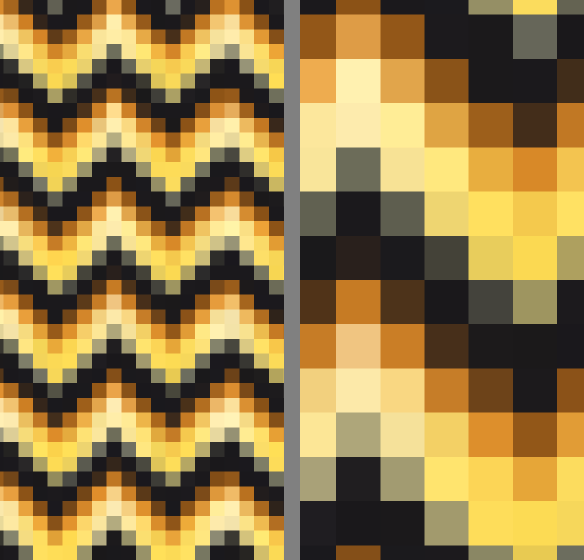
Left: the whole. Right: its middle third, enlarged.
Give the GLSL for this pattern, as a Shadertoy shader.

```glsl
#define ROWS 38.0          // square cells down the canvas
#define WAVE_COLS 7.7      // cells from crest to crest
#define BAND_ROWS 6.5      // cells from band to band
#define ZIGZAG_ROWS 3.5    // height of the zigzag
#define ORIGIN vec2(8.0, 12.0) // cell of a crest, at the start of a band
#define INK vec3(0.105, 0.098, 0.110)
#define BROWN vec3(0.54, 0.32, 0.09)
#define ORANGE vec3(0.86, 0.54, 0.16)
#define CREAM vec3(1.0, 0.93, 0.69)
#define YELLOW vec3(0.99, 0.86, 0.34)
#define OLIVE vec3(0.49, 0.49, 0.40)
#define WEAR 0.09          // tone variation between cells

vec2 gradientAt(vec2 p) {
    float h = fract(sin(dot(p, vec2(127.1, 311.7))) * 43758.5);
    return vec2(cos(6.2832 * h), sin(6.2832 * h));
}

float gradientNoise(vec2 p) {
    vec2 i = floor(p), f = p - i;
    vec2 u = f * f * (3.0 - 2.0 * f);
    vec2 e = vec2(1.0, 0.0);
    float low = mix(dot(gradientAt(i), f),
                    dot(gradientAt(i + e.xy), f - e.xy), u.x);
    float high = mix(dot(gradientAt(i + e.yx), f - e.yx),
                     dot(gradientAt(i + e.xx), f - e.xx), u.x);
    return mix(low, high, u.y);
}

// Colour run down one band; p is in rows, depth is 0 at crests and 1 in troughs
vec3 bandColor(float p, float depth) {
    vec3 light = mix(CREAM, YELLOW, smoothstep(0.0, 0.85, depth));
    vec3 c = mix(BROWN, ORANGE, smoothstep(0.0, 0.8, p));
    c = mix(c, light, smoothstep(0.5, 2.1, p));
    c = mix(c, OLIVE, smoothstep(3.0, 4.0, p));
    c = mix(c, INK, smoothstep(3.8, 4.6, p));
    return mix(c, BROWN, smoothstep(5.8, BAND_ROWS, p));
}

vec3 cellColor(vec2 cell) {
    vec2 q = cell - ORIGIN;
    float depth = 2.0 * abs(fract(q.x / WAVE_COLS + 0.5) - 0.5);
    float tone = gradientNoise(cell * 0.73 + 0.31);
    float tint = gradientNoise(cell * 0.61 + 47.3);
    float p = mod(q.y - depth * ZIGZAG_ROWS + 0.25 * tint, BAND_ROWS);
    vec3 c = bandColor(p, depth);
    return c * (1.0 + WEAR * tone + WEAR * tint * vec3(0.3, 0.1, -1.6));
}

void mainImage(out vec4 fragColor, in vec2 fragCoord) {
    // Average four samples to soften the cell edges
    vec3 sum = vec3(0.0);
    for (int i = 0; i < 4; i++) {
        vec2 offset = vec2(i % 2, i / 2) * 0.5 - 0.25;
        vec2 p = (fragCoord + offset) / iResolution.y;
        vec2 grid = vec2(p.x, 1.0 - p.y) * ROWS + vec2(0.76, 0.0);
        sum += cellColor(floor(grid));
    }
    fragColor = vec4(clamp(sum * 0.25, 0.0, 1.0), 1.0);
}
```
